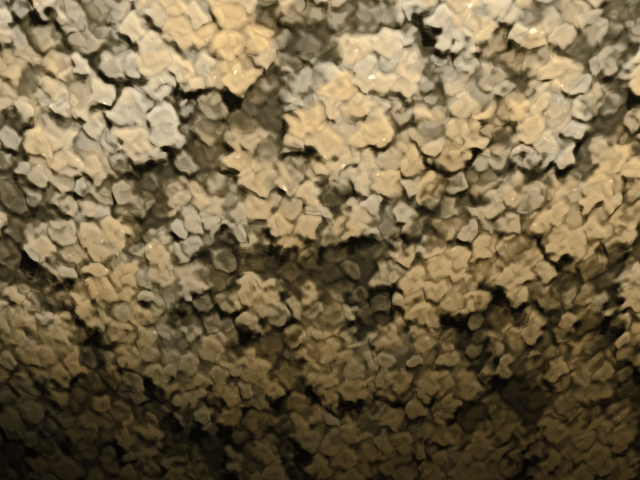
Reproduce this texture procedurally as a Shadertoy shader.

```glsl
// Crumbly tan mineral crust on a cave wall, lit from above and fading to dark below.

#define CLUMP_FREQ 8.5     // large lumps per canvas height
#define GRAIN_FREQ 27.0    // grains per canvas height
#define CRUMB_FREQ 50.0    // fine crumbs per canvas height
#define PERSPECTIVE 0.5    // how much larger the top looks
#define RAGGEDNESS 0.016   // warp of the grain outlines
#define SHADOW_STEP 0.0085 // spacing of the shadow samples
#define SHADOW_SLOPE 8.0   // height lost per unit of shadow length
#define SHADOW_DEPTH 0.78
#define GLINT 0.3
#define LIGHT_DIR vec2(0.25, 0.968)
#define GREY_CRUST vec3(0.98, 0.91, 0.73)
#define WARM_CRUST vec3(1.03, 0.86, 0.56)

vec2 hash2(vec2 p) {
    vec3 q = fract(p.xyx * vec3(0.1031, 0.1030, 0.0973));
    q += dot(q, q.yzx + 33.33);
    return fract((q.xx + q.yz) * q.zy);
}

float gradientDot(vec2 cell, vec2 offset) {
    return dot(hash2(cell) * 2.0 - 1.0, offset);
}

// Gradient noise, roughly -0.7 to 0.7
float noise(vec2 p) {
    vec2 i = floor(p), f = p - i;
    vec2 u = f * f * f * (f * (f * 6.0 - 15.0) + 10.0);
    vec2 x = vec2(1.0, 0.0);
    return mix(mix(gradientDot(i, f), gradientDot(i + x, f - x), u.x),
               mix(gradientDot(i + x.yx, f - x.yx), gradientDot(i + 1.0, f - 1.0), u.x), u.y);
}

// Overlapping blocky knobs with random tilt: x = height, y = id of the top knob
vec2 knobs(vec2 p) {
    vec2 best = vec2(0.0);
    for (int j = -1; j <= 1; j++)
    for (int i = -1; i <= 1; i++) {
        vec2 cell = floor(p) + vec2(i, j);
        vec2 kind = hash2(cell + 57.0);
        vec2 tilt = hash2(cell + 13.0) - 0.5;
        vec2 d = p - cell - 0.5 - 0.8 * (hash2(cell) - 0.5);
        vec2 axis = normalize(tilt + 0.001);
        vec2 face = abs(vec2(dot(d, axis), dot(d, vec2(-axis.y, axis.x))));
        float r = (0.5 * length(d) + 0.6 * max(face.x, face.y)) / mix(0.5, 0.9, kind.x);
        float height = 0.4 + 0.6 * kind.y + 0.6 * dot(d, tilt) - 0.2 * d.y;
        height *= 1.0 - smoothstep(0.5, 1.0, r);
        if (height > best.x) best = vec2(height, kind.x);
    }
    return best;
}

// Conformal stretch that enlarges features toward the top
vec2 wallSpace(vec2 p) {
    float s = 1.0 + PERSPECTIVE * p.y;
    return vec2((p.x - 0.67) / s, log(s) / PERSPECTIVE) + 5.0;
}

// Crust relief: x = height, y = grain id
vec2 crust(vec2 p) {
    vec2 q = wallSpace(p);
    float swell = noise(q * 4.5) + 0.5 * noise(q * 9.0 + 3.7);
    vec2 warp = vec2(noise(q * 30.0), noise(q * 30.0 + 19.3));
    warp += 0.4 * vec2(noise(q * 72.0 + 8.1), noise(q * 72.0 + 41.9));
    q += RAGGEDNESS * warp;
    vec2 clump = knobs(q * CLUMP_FREQ + 0.2 * warp);
    vec2 grain = knobs(q * GRAIN_FREQ + 7.0);
    vec2 crumb = knobs(q * CRUMB_FREQ + 31.0);
    float height = (0.26 + 0.24 * p.x) * swell;
    height += 0.53 * clump.x + 0.34 * grain.x + 0.11 * crumb.x;
    return vec2(height, mix(clump.y, grain.y, 0.65));
}

void mainImage(out vec4 fragColor, in vec2 fragCoord) {
    vec2 p = fragCoord / iResolution.y;
    vec2 q = wallSpace(p);
    vec2 surface = crust(p);
    float h = surface.x;

    // Shadows cast by lumps toward the light; the nearest sample gives the slope
    float blocked = 0.0, slope = 0.0;
    for (int i = 1; i <= 5; i++) {
        float t = float(i) * SHADOW_STEP;
        float rise = crust(p + LIGHT_DIR * t).x - h;
        if (i == 1) slope = clamp(-0.9 * rise, -0.18, 0.17);
        blocked = max(blocked, rise - t * SHADOW_SLOPE);
    }
    float lit = 1.0 - SHADOW_DEPTH * smoothstep(0.0, 0.4, blocked);

    // Crevices darken where the surroundings stand higher
    vec2 ring = vec2(0.013, 0.0);
    float around = 0.25 * (crust(p + ring).x + crust(p - ring).x
                         + crust(p + ring.yx).x + crust(p - ring.yx).x) - h;
    float crevice = 1.0 - clamp(1.4 * around, -0.1, 0.5);
    float cavity = mix(0.42, 1.1, smoothstep(0.08, 0.74, h));

    // Grainy surface detail
    float detail = 0.1 * noise(q * 55.0) + 0.09 * noise(q * 115.0 + 5.0);
    float shade = lit * cavity * crevice * (1.0 + slope + detail + 0.12 * (surface.y - 0.5));

    // Lamp falloff: bright top, black lower left corner
    float lamp = mix(0.14, 0.97, smoothstep(-0.1, 0.97, p.y + 0.06 * noise(p * 2.3)));
    lamp *= 1.0 - 0.5 * (1.0 - smoothstep(0.0, 0.55, p.x + 1.2 * p.y));
    float tone = lamp * shade;
    tone -= 0.58 * max(tone - 0.66, 0.0);

    // Grey hollows, warm knob tops, browner lower right and shadows
    float warmth = 0.45 * surface.y + 0.4 * h + 0.5 * noise(q * 6.0 + 2.0)
                 + 0.45 * p.x * (1.0 - p.y);
    vec3 color = tone * mix(GREY_CRUST, WARM_CRUST, smoothstep(0.1, 0.95, warmth));
    color.gb *= mix(vec2(0.95, 0.76), vec2(1.01, 1.09), smoothstep(0.15, 0.75, tone));

    // Wet glints
    float sparkle = smoothstep(0.36, 0.58, noise(q * 75.0 + 13.0));
    color += GLINT * sparkle * lit * lamp * smoothstep(0.35, 0.7, h);

    fragColor = vec4(clamp(color + vec3(0.012, 0.009, 0.003), 0.0, 1.0), 1.0);
}
```
